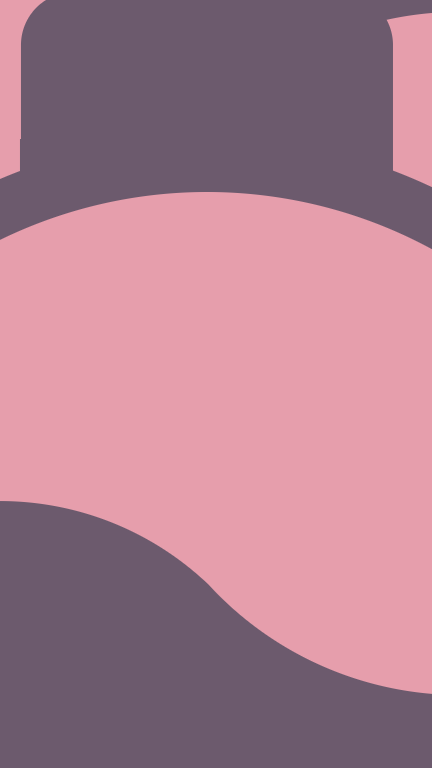
Reproduce this background procedurally as a Shadertoy shader.

```glsl
// Flat two-tone round flask with a broad neck and a wavy pool of liquid.

const vec3 PINK = vec3(0.902, 0.620, 0.675);
const vec3 PLUM = vec3(0.425, 0.353, 0.427);

float circle(vec2 p, vec2 center, float radius) {
    return length(p - center) - radius;
}

float roundedBox(vec2 p, vec2 center, vec2 halfSize, float radius) {
    vec2 q = abs(p - center) - halfSize + radius;
    return length(max(q, 0.0)) + min(max(q.x, q.y), 0.0) - radius;
}

// Crest and trough arcs, joined at the given x.
float wave(vec2 p, float joinX) {
    float crest = circle(p, vec2(0.0, -0.0456), 0.3932);
    float trough = -circle(p, vec2(0.599, 0.5398), 0.4448);
    return p.x < joinX ? crest : trough;
}

float coverage(float dist, float pixel) {
    return clamp(0.5 - dist / pixel, 0.0, 1.0);
}

void mainImage(out vec4 fragColor, in vec2 fragCoord) {
    // Canvas height is one unit
    float pixel = 1.0 / iResolution.y;
    vec2 p = fragCoord * pixel;

    // Neck: rounded top over a slightly wider collar
    float neck = roundedBox(p, vec2(0.2695, 0.8052), vec2(0.2422, 0.2052), 0.069);
    float collar = roundedBox(p, vec2(0.2687, 0.7095), vec2(0.2427, 0.1095), 0.0);

    // Body: outer wall and hollow inside
    vec2 bodyCenter = vec2(0.2695, 0.1367);
    float wall = circle(p, bodyCenter, 0.6854);
    float hollow = circle(p, bodyCenter, 0.6133);

    // Layers from back to front
    float flask = min(wall, min(neck, collar));
    vec3 color = mix(PINK, PLUM, coverage(flask, pixel));
    color = mix(color, PINK, coverage(hollow, pixel));
    color = mix(color, PLUM, coverage(wave(p, 0.2708), pixel));

    fragColor = vec4(color, 1.0);
}
```
